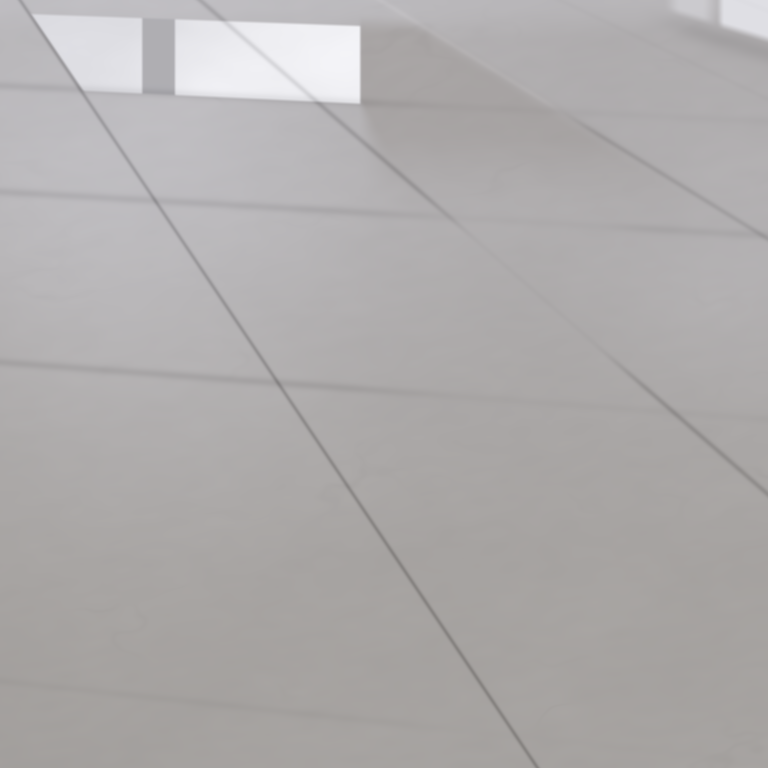
This texture is drawn by a WebGL 2 fragment shader. Its source:

```glsl
#version 300 es
precision highp float;
// Polished grey floor tiles in perspective, with soft window reflections.
// Canvas points are projected to tile space, where whole numbers are joints;
// broad glows, reflected panes and gradient noise then shade the surface.
uniform vec2 u_resolution;
out vec4 fragColor;

// Perspective of the tile grid (y measured downward from the top edge)
const float COLUMN_START = 0.026, COLUMN_SLOPE = 0.674;
const float COLUMN_STEP = 0.2344, COLUMN_SPREAD = 0.475;
const float ROW_OFFSET = 5.297, ROW_SCALE = 3.1445;
const float ROW_HORIZON = 0.482, ROW_TILT = 0.078;

// Joints
const float COLUMN_WIDTH = 0.0024, ROW_WIDTH = 0.0052;
const float COLUMN_DARK = 0.125, ROW_DARK = 0.052;

// Colours
const vec3 STONE_NEAR = vec3(0.650, 0.637, 0.628);
const vec3 STONE_FAR = vec3(0.685, 0.675, 0.680);
const vec3 WALL_SHADE = vec3(0.652, 0.637, 0.635);
const vec3 MULLION = vec3(0.685, 0.682, 0.700);
const vec3 PANE_DIM = vec3(0.875, 0.875, 0.895);
const vec3 PANE_BRIGHT = vec3(0.940, 0.940, 0.955);
const vec3 COOL_GLOW = vec3(0.066, 0.070, 0.080);

const float MOTTLE = 0.020, VEIN_DARK = 0.012;
const float PANE_BLUR = 0.0025;

vec2 hashGradient(vec2 cell) {
  vec2 h = vec2(dot(cell, vec2(127.1, 311.7)), dot(cell, vec2(269.5, 183.3)));
  return 2.0 * fract(sin(h) * 43758.5) - 1.0;
}

float gradientNoise(vec2 p) {
  vec2 i = floor(p), f = fract(p);
  vec2 u = f * f * f * (f * (f * 6.0 - 15.0) + 10.0);
  vec2 e = vec2(0.0, 1.0);
  float a = dot(hashGradient(i), f);
  float b = dot(hashGradient(i + e.yx), f - e.yx);
  float c = dot(hashGradient(i + e.xy), f - e.xy);
  float d = dot(hashGradient(i + e.yy), f - e.yy);
  return mix(mix(a, b, u.x), mix(c, d, u.x), u.y);
}

float fbm(vec2 p) {
  float sum = 0.0, gain = 0.5;
  for (int i = 0; i < 4; i++) {
    sum += gain * gradientNoise(p);
    p = mat2(1.6, 1.2, -1.2, 1.6) * p + 3.7;
    gain *= 0.5;
  }
  return sum;
}

float glow(vec2 p, vec2 centre, vec2 radius) {
  vec2 q = (p - centre) / radius;
  return exp(-dot(q, q));
}

// Soft-edged interval, 1 between lo and hi
float band(float v, float lo, float hi, float blur) {
  return smoothstep(lo - blur, lo + blur, v) * (1.0 - smoothstep(hi - blur, hi + blur, v));
}

float groove(float dist, float width) {
  return exp(-dist * dist / (width * width));
}

void main() {
  vec2 p = gl_FragCoord.xy / u_resolution;
  p.y = 1.0 - p.y;

  // Project to tile space and measure the distance to the nearest joints
  float columnSize = COLUMN_STEP + COLUMN_SPREAD * p.y;
  float column = (p.x - COLUMN_START - COLUMN_SLOPE * p.y) / columnSize;
  float depth = (p.y + ROW_HORIZON) / (1.0 + ROW_TILT * p.x);
  float row = ROW_OFFSET - ROW_SCALE / depth;
  float columnId = floor(column + 0.5), rowId = floor(row + 0.5);
  float lean = COLUMN_SLOPE + COLUMN_SPREAD * column;
  float columnDist = abs(column - columnId) * columnSize / sqrt(1.0 + lean * lean);
  float rowDist = abs(row - rowId) * depth * depth / ROW_SCALE;

  // Stone and broad light
  vec3 color = mix(STONE_FAR, STONE_NEAR, smoothstep(0.1, 0.85, p.y));
  color += COOL_GLOW * glow(p, vec2(0.17, 0.20), vec2(0.34, 0.27));
  color += 0.30 * COOL_GLOW * glow(p, vec2(0.20, 0.55), vec2(0.25, 0.20));
  color += 0.40 * COOL_GLOW * glow(p, vec2(0.98, 0.36), vec2(0.20, 0.16));
  color += 0.50 * COOL_GLOW * (1.0 - smoothstep(0.0, 0.06, p.y));
  color -= 0.012 * glow(p, vec2(0.0, 0.98), vec2(0.25, 0.15));
  float wall = band(p.y, 0.032, 0.22, 0.015 + 0.3 * max(p.y - 0.05, 0.0));
  wall *= smoothstep(-0.004, 0.004 + 0.6 * max(p.y - 0.13, 0.0), p.x - 0.469);
  wall *= 1.0 - smoothstep(1.9, 2.08, column);
  color = mix(color, WALL_SHADE, 0.9 * wall);

  // Mottling and faint veins
  vec2 drift = vec2(p.x - 0.5 * p.y, p.y + 0.2 * p.x);
  float cloud = fbm(drift * vec2(5.0, 9.0));
  color += MOTTLE * cloud + 0.008 * gradientNoise(drift * vec2(24.0, 60.0));
  float vein = groove(fbm(drift * vec2(4.0, 8.0) + 9.0), 0.02);
  color -= VEIN_DARK * vein * smoothstep(0.0, 0.3, cloud);

  // Twin-pane window reflection, cut off by the first column joint
  float paneTop = 0.017 + 0.036 * p.x, paneBottom = 0.113 + 0.047 * p.x;
  float height = band(p.y, paneTop, paneBottom, PANE_BLUR);
  float first = band(p.x, -1.0, 0.185, PANE_BLUR) * smoothstep(0.0, 0.02, column);
  float second = band(p.x, 0.228, 0.469, PANE_BLUR);
  color = mix(color, MULLION, height * band(p.x, 0.185, 0.228, PANE_BLUR));
  vec3 pane = mix(PANE_DIM, PANE_BRIGHT, smoothstep(0.08, 0.42, p.x + 0.5 * (p.y - 0.06)));
  color = mix(color, pane + 0.06 * cloud, height * (first + second));

  // Corner reflection with a darker sill
  float sill = p.y - 0.036 - 0.30 * (p.x - 0.9375);
  color -= 0.05 * groove(sill - 0.014, 0.014) * smoothstep(0.82, 0.92, p.x);
  float corner = 1.0 - smoothstep(-0.010, 0.003, sill);
  color = mix(color, PANE_DIM, corner * smoothstep(0.932, 0.944, p.x));
  color = mix(color, PANE_DIM, 0.5 * corner * band(p.x, 0.875, 0.925, 0.012));

  // Joints, fading where the sheen hides them
  float pixel = 0.7 / min(u_resolution.x, u_resolution.y);
  float sheen = columnId == 1.0 ? band(p.y, 0.28, 0.48, 0.04) : 0.0;
  float strength = columnId == 0.0 ? 1.0 : columnId == 1.0 ? 0.75 - 0.65 * sheen : 0.5;
  if (columnId >= 2.0) strength *= mix(-0.35, 1.0, smoothstep(0.70, 0.79, p.x));
  if (columnId > 2.0 || columnId < 0.0) strength = 0.08;
  float columnWidth = COLUMN_WIDTH * (columnId > 0.0 ? 1.35 : 1.0) + pixel * 0.3;
  color -= COLUMN_DARK * strength * groove(columnDist, columnWidth);
  float reach = 1.0 - 0.75 * smoothstep(0.42, 0.62, p.x);
  if (rowId == 1.0) reach += 0.4 * smoothstep(0.78, 0.86, p.x);
  reach *= rowId < 0.0 ? 0.0 : rowId > 2.0 ? 0.3 : 1.0;
  color -= ROW_DARK * reach * groove(rowDist, ROW_WIDTH + pixel * 0.3);

  fragColor = vec4(clamp(color, 0.0, 1.0), 1.0);
}
```
